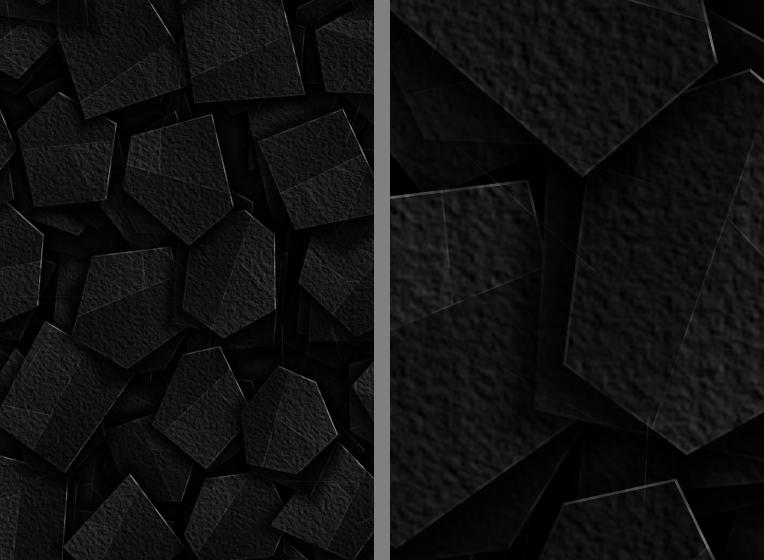
Left: the whole. Right: its middle third, enlarged.
Reproduce this background procedurally as a WebGL 2 fragment shader.

```glsl
#version 300 es
precision highp float;

uniform vec2 u_resolution;
out vec4 fragColor;

const float TAU = 6.28319;
const vec2 LIGHT = vec2(0.8, 0.6);

float hash(vec2 p) {
    return fract(sin(dot(p, vec2(127.1, 311.7))) * 43758.5453);
}

vec2 direction(float angle) {
    return vec2(cos(angle), sin(angle));
}

float noise(vec2 p) {
    vec2 cell = floor(p);
    vec2 f = fract(p);
    f = f * f * (3.0 - 2.0 * f);
    float low = mix(hash(cell), hash(cell + vec2(1.0, 0.0)), f.x);
    float high = mix(hash(cell + vec2(0.0, 1.0)), hash(cell + 1.0), f.x);
    return mix(low, high, f.y);
}

float leather(vec2 p) {
    return noise(p * 190.0) + 0.5 * noise(p * 390.0);
}

float line(float dist, float width, float pixel) {
    return 1.0 - smoothstep(width, width + pixel, abs(dist));
}

float segment(vec2 p, vec2 a, vec2 b) {
    vec2 ab = b - a;
    float t = clamp(dot(p - a, ab) / dot(ab, ab), 0.0, 1.0);
    return length(p - a - ab * t);
}

// Irregular convex polygon: distance in x, nearest edge normal in yz
vec3 polygon(vec2 p, float radius, float seed) {
    float sides = 4.0 + floor(hash(vec2(seed, 1.0)) * 2.5);
    float turn = TAU * hash(vec2(seed, 2.0));
    vec3 nearest = vec3(-1000.0, 0.0, 0.0);
    for (float k = 0.0; k < 6.0; k++) {
        if (k >= sides) break;
        float jitter = 0.3 * (hash(vec2(seed, k + 3.0)) - 0.5);
        vec2 normal = direction(turn + TAU * (k + jitter) / sides);
        float dist = dot(p, normal) - radius * (0.8 + 0.4 * hash(vec2(seed, k + 11.0)));
        if (dist > nearest.x) nearest = vec3(dist, normal);
    }
    return nearest;
}

// Paints one folded slab with its contact shadow and lit rim
float paintSlab(float under, vec2 p, float radius, float seed, float tone,
                float bump, float wear, float pixel) {
    vec3 edge = polygon(p, radius, seed);
    under *= mix(0.3, 1.0, smoothstep(0.0, 0.03, edge.x));
    if (edge.x > pixel) return under;

    // Facets meeting at an off-centre apex
    vec2 apex = radius * 0.9 * (vec2(hash(vec2(seed, 21.0)), hash(vec2(seed, 22.0))) - 0.5);
    float foldAngle = TAU * hash(vec2(seed, 23.0));
    float foldA = dot(p - apex, direction(foldAngle));
    float foldB = dot(p - apex, direction(foldAngle + 1.0 + hash(vec2(seed, 24.0))));
    float sideA = smoothstep(-pixel, pixel, foldA);
    float sideB = smoothstep(-pixel, pixel, foldB);
    float shade = mix(0.68, mix(0.88, 1.1, sideB), sideA);
    shade *= 1.0 + 0.25 * dot(p / radius, direction(foldAngle * 3.0));

    float face = tone * shade * max(1.0 + 1.5 * bump, 0.15);
    float crease = max(line(foldA, 0.0002, pixel), line(foldB, 0.0002, pixel) * sideA);
    face += crease * wear * tone * 0.9;
    float facing = max(dot(edge.yz, LIGHT), 0.0);
    float rim = line(edge.x + 0.001, 0.0005, pixel);
    face += rim * wear * tone * (0.6 + 3.8 * facing);
    return mix(under, face, smoothstep(pixel, -pixel, edge.x));
}

// One scattered layer: each slab rests on a darker, lower body
float paintLayer(float value, vec2 p, float spacing, float radius, float tone,
                 float layer, float bump, float wear, float pixel) {
    vec2 home = floor(p / spacing);
    for (float j = -1.0; j <= 1.0; j++) {
        for (float i = -1.0; i <= 1.0; i++) {
            vec2 cell = home + vec2(i, j);
            float seed = 100.0 * hash(cell + layer * 37.0);
            vec2 jitter = vec2(hash(vec2(seed, 31.0)), hash(vec2(seed, 32.0))) - 0.5;
            float stagger = 0.5 * mod(cell.y, 2.0) - 0.25;
            vec2 q = p - spacing * (cell + 0.5 + 0.35 * jitter + vec2(stagger, 0.0));
            if (length(q) > spacing * 1.05) continue;
            float size = radius * (0.85 + 0.3 * hash(vec2(seed, 33.0)));
            vec2 drop = size * vec2(0.5 * jitter.x, -0.3);
            value = paintSlab(value, q - drop, size * 0.95, seed + 7.0, tone * 0.42,
                              bump * 0.6, wear, pixel);
            value = paintSlab(value, q, size, seed, tone, bump, wear, pixel);
        }
    }
    return value;
}

// Fine straight scratches crossing the slabs
float scratches(vec2 p, float spacing, float pixel) {
    vec2 home = floor(p / spacing);
    float total = 0.0;
    for (int n = 0; n < 18; n++) {
        vec2 cell = home + vec2(n % 3, (n / 3) % 3) - 1.0;
        float seed = 100.0 * hash(cell + 5.3 + float(n / 9) * 19.0);
        vec2 centre = spacing * (cell + vec2(hash(vec2(seed, 1.0)), hash(vec2(seed, 2.0))));
        vec2 reach = direction(TAU * hash(vec2(seed, 3.0))) * spacing * (0.2 + 0.4 * hash(vec2(seed, 4.0)));
        float stroke = line(segment(p, centre - reach, centre + reach), 0.0001, pixel);
        total = max(total, stroke * (0.3 + 0.7 * hash(vec2(seed, 5.0))));
    }
    return total;
}

void main() {
    vec2 p = gl_FragCoord.xy / u_resolution.y;
    float pixel = 1.0 / u_resolution.y;
    float bump = leather(p) - leather(p - LIGHT * 0.0022);
    float wear = mix(0.3, 1.0, smoothstep(0.25, 0.75, noise(p * 70.0 + 9.0)));

    float value = 0.03 + 0.015 * noise(p * 9.0);
    value = paintLayer(value, p + 0.31, 0.25, 0.105, 0.05, 1.0, bump * 0.6, wear, pixel);
    value = paintLayer(value, p + 0.13, 0.24, 0.09, 0.07, 2.0, bump * 0.8, wear, pixel);
    value = paintLayer(value, p + 0.05, 0.215, 0.086, 0.095, 3.0, bump, wear, pixel);
    value += 0.08 * wear * scratches(p, 0.2, pixel);
    fragColor = vec4(vec3(value), 1.0);
}
```
